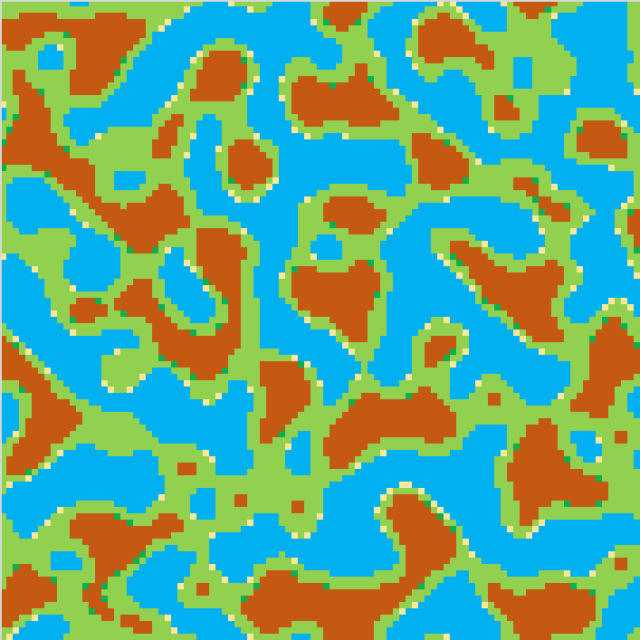
Give the GLSL for this texture, as a WebGL 1 fragment shader.

```glsl
precision highp float;
uniform vec2 u_resolution;

const float CELLS = 101.0;        // map cells across the canvas
const float PERIOD = 10.0;        // cells per noise lattice step
const float WATER_LEVEL = -0.066; // lower heights flood
const float SOIL_LEVEL = 0.148;   // higher heights are bare soil
const float SAND_CHANCE = 0.32;
const float BUSH_CHANCE = 0.22;
const float FRAME_WIDTH = 0.0028;
const vec2 SEED = vec2(37.0, 113.0);

const vec3 GRASS = vec3(0.573, 0.820, 0.314);
const vec3 WATER = vec3(0.000, 0.690, 0.945);
const vec3 SOIL = vec3(0.773, 0.349, 0.067);
const vec3 SAND = vec3(0.985, 0.910, 0.600);
const vec3 BUSH = vec3(0.040, 0.690, 0.310);
const vec3 FRAME = vec3(0.840, 0.850, 0.850);

vec2 hash2(vec2 p) {
  vec3 q = fract(p.xyx * vec3(0.1031, 0.1030, 0.0973));
  q += dot(q, q.yzx + 33.33);
  return fract((q.xx + q.yz) * q.zy);
}

float slope(vec2 corner, vec2 offset) {
  vec2 gradient = normalize(hash2(corner + SEED) * 2.0 - 0.9999);
  return dot(gradient, offset);
}

// Gradient noise sampled once per cell
float height(vec2 cell) {
  vec2 p = (cell + 0.5) / PERIOD;
  vec2 i = floor(p);
  vec2 f = p - i;
  vec2 w = f * f * f * (f * (f * 6.0 - 15.0) + 10.0);
  vec2 e = vec2(1.0, 0.0);
  float low = mix(slope(i, f), slope(i + e, f - e), w.x);
  float high = mix(slope(i + e.yx, f - e.yx), slope(i + 1.0, f - 1.0), w.x);
  return mix(low, high, w.y);
}

// -1 water, 0 grass, 1 soil; patches thinner than two cells are dropped
float terrain(vec2 cell) {
  float h = height(cell);
  if (h > WATER_LEVEL && h < SOIL_LEVEL) return 0.0;
  float side = h < 0.0 ? -1.0 : 1.0;
  float level = h < 0.0 ? -WATER_LEVEL : SOIL_LEVEL;
  float opened = -1.0;
  for (int k = 0; k < 4; k++) {
    float n = float(k);
    vec2 d = vec2(mod(n, 2.0), floor(n / 2.0)) * 2.0 - 1.0;
    float a = side * height(cell + vec2(d.x, 0.0));
    float b = side * height(cell + vec2(0.0, d.y));
    float c = side * height(cell + d);
    opened = max(opened, min(a, min(b, c)));
  }
  return opened > level ? side : 0.0;
}

// Cell colour, with sand and bushes tucked into the steps of the borders
vec3 tile(vec2 cell) {
  float kind = terrain(cell);
  if (kind < -0.5) return WATER;
  if (kind > 0.5) return SOIL;
  float left = terrain(cell - vec2(1.0, 0.0));
  float right = terrain(cell + vec2(1.0, 0.0));
  float below = terrain(cell - vec2(0.0, 1.0));
  float above = terrain(cell + vec2(0.0, 1.0));
  vec2 chance = hash2(cell + SEED.yx);
  bool shore = max(min(left, right), min(below, above)) < -0.5;
  bool bank = min(max(left, right), max(below, above)) > 0.5;
  if (shore && chance.x < SAND_CHANCE) return SAND;
  if (bank && chance.y < BUSH_CHANCE) return BUSH;
  return GRASS;
}

void main() {
  vec2 uv = gl_FragCoord.xy / u_resolution;
  vec2 pixel = 1.0 / u_resolution;

  // Blend the four nearest cells over one pixel at their edges
  vec2 p = uv * CELLS - 0.5;
  vec2 base = floor(p);
  vec2 blend = clamp((p - base - 0.5) / (CELLS * pixel) + 0.5, 0.0, 1.0);
  vec3 colour = vec3(0.0);
  for (int y = 0; y < 2; y++) {
    for (int x = 0; x < 2; x++) {
      vec2 o = vec2(float(x), float(y));
      vec2 w = mix(1.0 - blend, blend, o);
      float weight = w.x * w.y;
      if (weight > 0.0) colour += weight * tile(base + o);
    }
  }

  // Pale frame line on the left and top
  vec2 inset = vec2(uv.x, 1.0 - uv.y);
  vec2 inside = clamp((inset - FRAME_WIDTH) / pixel + 0.5, 0.0, 1.0);
  colour = mix(FRAME, colour, inside.x * inside.y);

  gl_FragColor = vec4(colour, 1.0);
}
```
